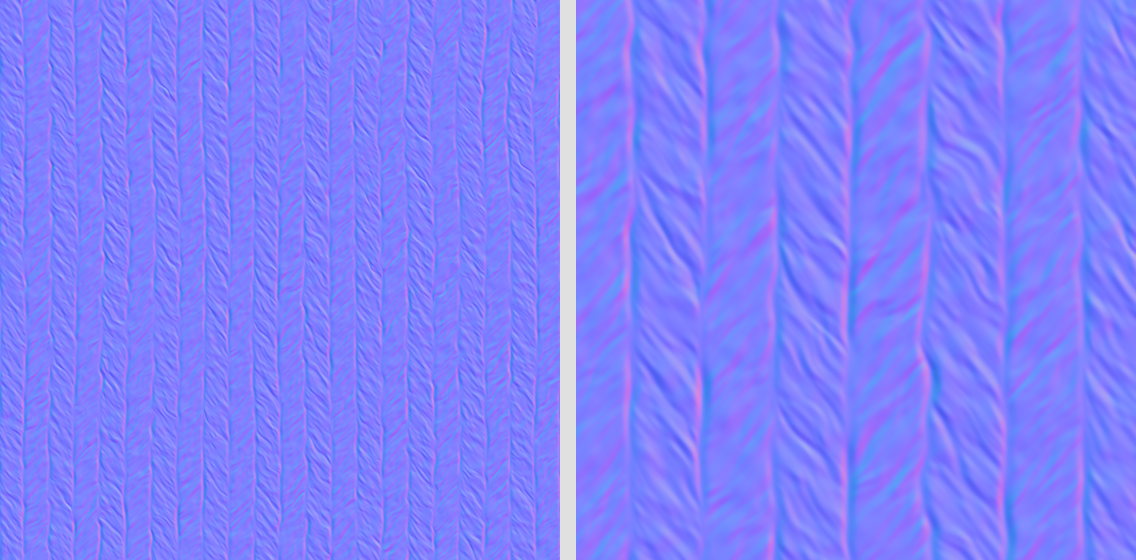
Left: the whole. Right: its middle third, enlarged.
Reproduce this texture map procedurally as a Shadertoy shader.

```glsl
float hash(vec2 p) {
    return fract(sin(dot(p, vec2(127.1, 311.7))) * 43758.5453);
}

float noise(vec2 p) {
    vec2 i = floor(p), f = fract(p);
    f = f * f * (3.0 - 2.0 * f);
    return mix(mix(hash(i), hash(i + vec2(1, 0)), f.x),
               mix(hash(i + vec2(0, 1)), hash(i + vec2(1, 1)), f.x), f.y);
}

float gauss(float x) {
    return exp(-x * x);
}

// Short hairs stretched along the slant of the strand, centred on zero
float fibres(vec2 p, float slant, float column) {
    vec2 along = vec2(0.62 * slant, 0.785);
    vec2 across = vec2(along.y, -along.x);
    vec2 q = vec2(dot(p, along), dot(p, across)) + column * 0.37;
    q += 0.007 * vec2(noise(q * 50.0), noise(q * 45.0 + 7.0));
    float hairs = noise(q * vec2(42.0, 135.0)) + 0.45 * noise(q * vec2(95.0, 240.0) + 9.0);
    return hairs - 0.72;
}

float knitHeight(vec2 p) {
    // Wandering columns with small ragged deviations
    vec2 q = p;
    q.x += 0.012 * (noise(p * vec2(6.0, 5.0) + 17.0) - 0.5);
    q.x += 0.004 * (noise(p * vec2(40.0, 55.0)) - 0.5);

    // Each seam leans outwards along a strand, then hooks back at its end
    float seamId = floor(q.x * 22.0 + 0.5);
    float y = q.y * 10.0 + 0.7 * noise(vec2(seamId * 4.7, q.y * 5.0));
    float w = fract(y + hash(vec2(seamId, 8.0)));
    float lean = w - smoothstep(0.8, 1.0, w);
    float side = q.x - seamId / 22.0 - 0.009 * (lean - 0.35) * (hash(vec2(seamId, 2.0)) - 0.3);
    float column = side < 0.0 ? seamId - 1.0 : seamId;
    float u = q.x * 22.0 - column;
    float slant = mod(column, 2.0) < 0.5 ? -1.0 : 1.0;

    float seam = gauss(side / (side < 0.0 ? 0.0030 : 0.0038));
    float seamDepth = mix(0.1, 1.1, noise(p * vec2(22.0, 34.0) + 5.0)) * (0.65 + 0.8 * lean);

    // Slanted folds between the strands of one column
    float v = q.y * 10.0 - slant * 0.65 * (u - 0.5) + hash(vec2(column, 3.0));
    v += 0.5 * (noise(vec2(column * 5.3, q.y * 6.0)) - 0.5);
    v += 0.16 * (noise(p * 48.0 + column) - 0.5);
    float foldId = floor(v + 0.5);
    float fold = gauss((v - foldId) / 10.0 * 0.6 / 0.0032);
    fold *= mix(0.15, 1.0, hash(vec2(foldId, column)));
    fold *= 0.4 + 0.8 * noise(p * 45.0 + 31.0);

    float height = -0.0019 * (seam * seamDepth + 0.65 * fold * (1.0 - seam));
    float hair = fibres(p, slant, column) * (slant < 0.0 ? 0.0018 : 0.0015);
    return height + hair * (1.0 - seam) * (1.0 - 0.6 * fold);
}

void mainImage(out vec4 fragColor, in vec2 fragCoord) {
    vec2 p = fragCoord / iResolution.xy;

    // Surface normal from central differences
    vec2 e = vec2(0.001, 0.0);
    vec2 slope = vec2(knitHeight(p + e.xy) - knitHeight(p - e.xy),
                      knitHeight(p + e.yx) - knitHeight(p - e.yx)) / (2.0 * e.x);
    vec3 normal = normalize(vec3(-slope, 1.0));
    fragColor = vec4(0.5 + 0.5 * normal, 1.0);
}
```
